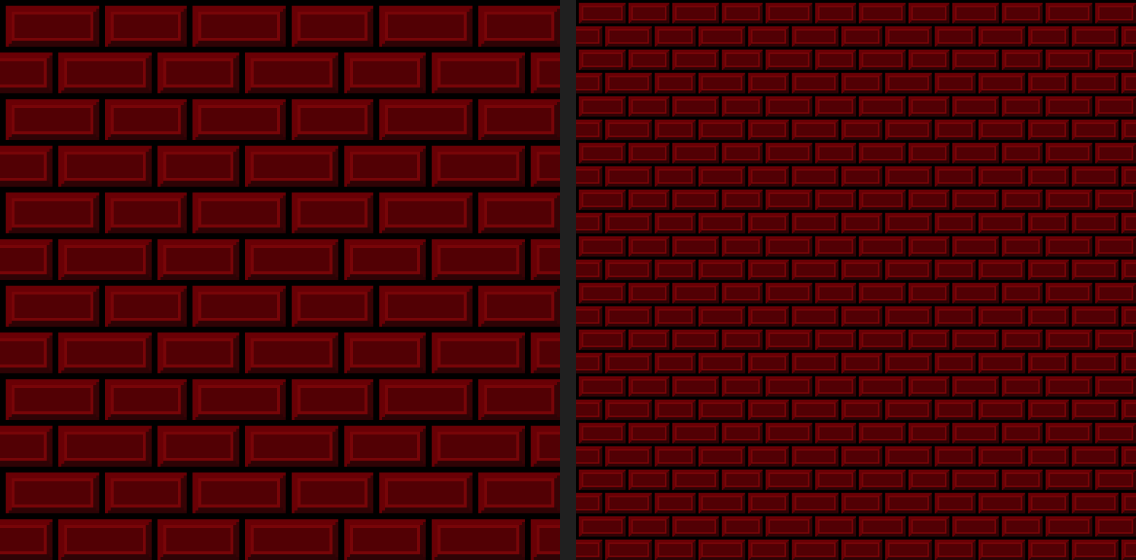
Left: one tile. Right: repeated 2 by 2.
Reproduce this texture procedurally as a WebGL 2 fragment shader.

```glsl
#version 300 es
precision highp float;

#define PERIODS 3.0        // wide + narrow brick pairs across
#define ROWS 12.0          // courses from bottom to top
#define PAIR_CELLS 64.0    // cells in one brick pair
#define ROW_CELLS 16.0     // cells in one course
#define JOINT 2.0          // mortar thickness in cells
#define WIDE 32.0          // length of the wide brick in cells
#define ROW_SHIFT 18.0     // sideways shift of every other course
#define BEVEL 2.0          // bevel thickness in cells
#define SAMPLES 4          // antialiasing samples per axis

uniform vec2 u_resolution;
out vec4 fragColor;

const vec3 MORTAR = vec3(0.005, 0.0, 0.0);
const vec3 FACE = vec3(0.32, 0.0, 0.015);
const vec3 RIM = vec3(0.47, 0.02, 0.03);
const vec3 LIT_BEVEL = vec3(0.41, 0.0, 0.02);
const vec3 SIDE_SHADE = vec3(0.22, 0.01, 0.02);
const vec3 BOTTOM_SHADE = vec3(0.18, 0.01, 0.02);

// Colour of a brick cell from its whole-cell distances to the four sides
vec3 brickColor(float left, float right, float bottom, float top) {
    float edge = min(min(left, right), min(bottom, top));
    if (edge > BEVEL) return FACE;
    if (edge == BEVEL) return RIM;

    // Stepped mitres divide the bevel into lit and shaded sides
    if (min(left, top) <= min(right, bottom)) return LIT_BEVEL;
    return bottom <= right ? BOTTOM_SHADE : SIDE_SHADE;
}

vec3 wallColor(vec2 uv) {
    float row = floor(uv.y * ROWS);
    float shift = ROW_SHIFT * (1.0 - mod(row, 2.0));
    float x = floor(mod(uv.x * PERIODS * PAIR_CELLS - shift, PAIR_CELLS));
    float y = floor(fract(uv.y * ROWS) * ROW_CELLS);

    // Each pair is joint, wide brick, joint, narrow brick
    float narrowStart = JOINT + WIDE;
    bool narrow = x >= narrowStart;
    float brickLength = narrow ? PAIR_CELLS - narrowStart - JOINT : WIDE;
    float left = x - JOINT - (narrow ? narrowStart : 0.0);
    float right = brickLength - 1.0 - left;
    float top = ROW_CELLS - JOINT - 1.0 - y;

    if (left < 0.0 || top < 0.0) return MORTAR;
    return brickColor(left, right, y, top);
}

void main() {
    // Average a grid of samples to smooth the cell edges
    vec2 corner = floor(gl_FragCoord.xy);
    vec3 color = vec3(0.0);
    for (int j = 0; j < SAMPLES; j++) {
        for (int i = 0; i < SAMPLES; i++) {
            vec2 offset = (vec2(i, j) + 0.5) / float(SAMPLES);
            color += wallColor((corner + offset) / u_resolution);
        }
    }
    fragColor = vec4(color / float(SAMPLES * SAMPLES), 1.0);
}
```
